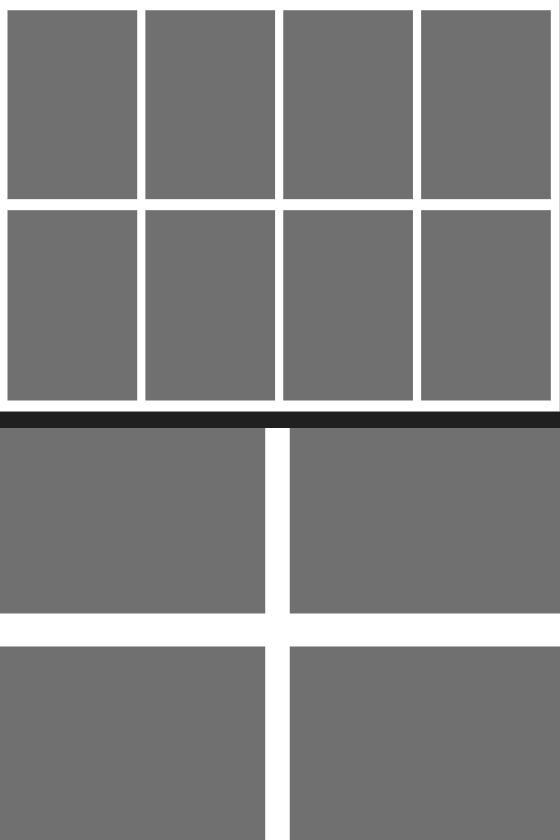
Top, the full canvas; bottom, a detail of the centre.
Give the GLSL for this pattern, as a WebGL 2 fragment shader.

```glsl
#version 300 es
precision highp float;
// Sheet of 4 x 2 plain grey upright panels on white, with hairlines on the bottom and right edges.

#define GRID vec2(4.0, 2.0)               // panels across and down
#define FIRST_CENTER vec2(0.1292, 0.2589) // center of the lower left panel
#define PITCH vec2(0.2462, 0.4870)        // spacing of panel centers
#define HALF_SIZE vec2(0.1158, 0.2310)    // half extent of a bottom row panel
#define ROW_SHRINK 0.0017                 // half height lost per row upward
#define HAIRLINE vec2(0.0013, 0.0018)     // widths of the right and bottom lines
#define PANEL_GREY vec3(0.44)
#define PAPER_WHITE vec3(1.0)
#define RIGHT_LINE_GREY vec3(0.78)
#define BOTTOM_LINE_GREY vec3(0.44)

uniform vec2 u_resolution;
out vec4 fragColor;

// Part of the pixel lying inside an edge, per axis; positive distance is inside.
vec2 coverage(vec2 insideDistance, vec2 pixelSize) {
    return clamp(insideDistance / pixelSize + 0.5, 0.0, 1.0);
}

// Mask of the repeated panel nearest to the point.
float panelMask(vec2 uv, vec2 pixelSize) {
    vec2 cell = clamp(floor((uv - FIRST_CENTER) / PITCH + 0.5), vec2(0.0), GRID - 1.0);
    vec2 offset = abs(uv - FIRST_CENTER - cell * PITCH);
    vec2 halfSize = HALF_SIZE - vec2(0.0, ROW_SHRINK * cell.y);
    vec2 cover = coverage(halfSize - offset, pixelSize);
    return cover.x * cover.y;
}

void main() {
    vec2 pixelSize = 1.0 / u_resolution;
    vec2 uv = gl_FragCoord.xy * pixelSize;

    // Panels on paper
    vec3 color = mix(PAPER_WHITE, PANEL_GREY, panelMask(uv, pixelSize));

    // Edge hairlines
    vec2 line = coverage(HAIRLINE - vec2(1.0 - uv.x, uv.y), pixelSize);
    color = mix(color, RIGHT_LINE_GREY, line.x);
    color = mix(color, BOTTOM_LINE_GREY, line.y);

    fragColor = vec4(color, 1.0);
}
```
